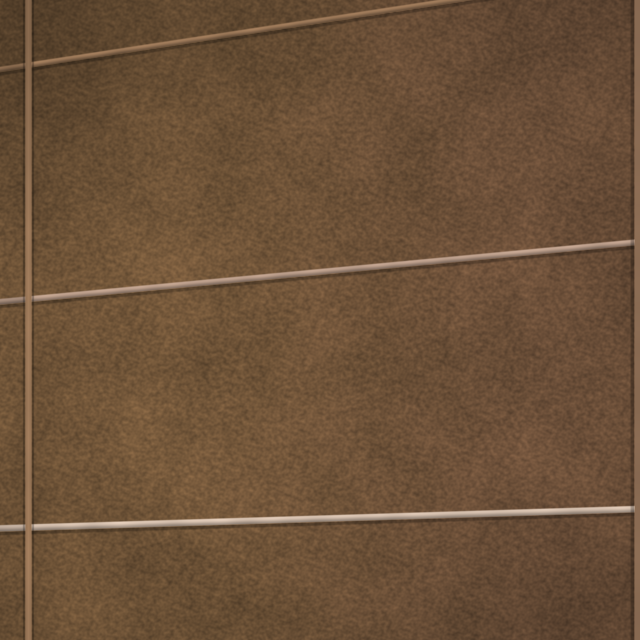
Give the GLSL for this texture, as a Shadertoy shader.

```glsl
const vec3 PANEL_OLIVE = vec3(0.438, 0.330, 0.218);
const vec3 PANEL_RED   = vec3(0.424, 0.311, 0.223);
const vec3 JOINT_TAN   = vec3(0.615, 0.475, 0.350);
const vec3 JOINT_PINK  = vec3(0.740, 0.625, 0.550);
const vec3 JOINT_PALE  = vec3(0.850, 0.765, 0.695);
const vec3 JOINT_EDGE  = vec3(0.540, 0.420, 0.325);

const int   ROW_JOINTS  = 3;
const float LEFT_JOINT  = 0.0445;   // x of the left upright joint
const float RIGHT_JOINT = 0.9965;   // x of the right upright joint
const float HALF_WIDTH  = 0.0050;
// Constant, linear and quadratic terms over the row index
const vec3  ROW_HEIGHT  = vec3(0.1758, 0.3523, 0.0045);
const vec3  ROW_SLOPE   = vec3(0.0303, 0.06565, -0.00225);
const float GRAIN_SCALE  = 130.0;
const float GRAIN_DEPTH  = 0.32;
const float BLOTCH_DEPTH = 0.13;
const float LIGHT_FALL   = 0.38;
const float SHADOW       = 0.26;

vec2 gradientAt(ivec2 cell) {
    uint h = uint(cell.x) * 1597334677u ^ uint(cell.y) * 3812015801u;
    h = (h ^ (h >> 15)) * 2246822519u;
    h = (h ^ (h >> 13)) * 3266489917u;
    float angle = float((h ^ (h >> 16)) & 65535u) / 65536.0 * 6.28319;
    return vec2(cos(angle), sin(angle));
}

float gradientNoise(vec2 p) {
    ivec2 cell = ivec2(floor(p));
    vec2 f = fract(p);
    vec2 u = f * f * f * (f * (f * 6.0 - 15.0) + 10.0);
    float a = dot(gradientAt(cell), f);
    float b = dot(gradientAt(cell + ivec2(1, 0)), f - vec2(1, 0));
    float c = dot(gradientAt(cell + ivec2(0, 1)), f - vec2(0, 1));
    float d = dot(gradientAt(cell + ivec2(1, 1)), f - vec2(1, 1));
    return mix(mix(a, b, u.x), mix(c, d, u.x), u.y);
}

// Coverage of a smooth-edged band centred on zero
float band(float dist, float halfWidth, float pixel) {
    return 1.0 - smoothstep(-pixel, pixel, abs(dist) - halfWidth);
}

// Soft shade that starts at a joint edge and fades away from it
float edgeShade(float dist, float reach) {
    return smoothstep(0.0, 0.3 * HALF_WIDTH, dist) * (1.0 - smoothstep(0.5 * reach, reach, dist));
}

vec3 panelColor(vec2 uv) {
    // Short slanted fibres, finer specks and clumps of several fibres
    vec2 q = mat2(0.93, 0.37, -0.45, 0.95) * uv * GRAIN_SCALE;
    float grain = 0.60 * gradientNoise(q * vec2(0.8, 1.1));
    grain += 0.45 * gradientNoise(q * 1.63 + 31.7);
    grain += 0.24 * gradientNoise(q * 0.30 + 73.1);

    // Broad uneven patches in two sizes
    float patches = gradientNoise(uv * 5.0 + 11.3);
    patches += 0.7 * gradientNoise(uv * 13.0 + 47.9);

    // Light falls off towards the corners, most of all at the upper left
    vec2 offset = (uv - vec2(0.42, 0.45)) * vec2(0.72, 1.0);
    float light = 1.03 - LIGHT_FALL * dot(offset, offset);
    light -= 0.13 * (1.0 - smoothstep(0.0, 0.50, distance(uv, vec2(0.08, 1.0))));
    light -= 0.06 * smoothstep(0.25, 0.0, uv.y) * smoothstep(0.4, 1.0, uv.x);

    vec3 base = mix(PANEL_OLIVE, PANEL_RED, smoothstep(0.25, 0.90, uv.x + 0.12 * patches));
    return base * light * (1.0 + GRAIN_DEPTH * grain + BLOTCH_DEPTH * patches);
}

void mainImage(out vec4 fragColor, in vec2 fragCoord) {
    vec2 uv = fragCoord / iResolution.xy;
    float pixel = 1.0 / min(iResolution.x, iResolution.y);
    vec3 color = panelColor(uv);

    // Slanting row joints: steeper and duller with height
    for (int i = 0; i < ROW_JOINTS; i++) {
        float n = float(i);
        vec3 powers = vec3(1.0, n, n * n);
        float slope = dot(ROW_SLOPE, powers);
        float y = dot(ROW_HEIGHT, powers) + slope * (uv.x - LEFT_JOINT);
        float dist = (uv.y - y) * inversesqrt(1.0 + slope * slope);
        float halfWidth = HALF_WIDTH * (1.0 - 0.10 * n);

        vec3 tint = mix(JOINT_PALE, JOINT_PINK, min(n, 1.0));
        tint = mix(tint, JOINT_TAN, max(n - 1.0, 0.0));
        float profile = smoothstep(-1.0, 0.6, dist / halfWidth);
        float wear = gradientNoise(vec2(uv.x * 24.0, n * 5.3 + 0.4));
        float dim = uv.x < LEFT_JOINT ? 0.88 : 1.0;
        tint *= dim * (mix(0.70, 1.02, profile) + 0.09 * wear);

        color *= 1.0 - SHADOW * edgeShade(-dist - halfWidth, 1.5 * HALF_WIDTH);
        color = mix(color, tint, band(dist, halfWidth, pixel));
    }

    // Left upright joint
    float left = uv.x - LEFT_JOINT;
    float wear = gradientNoise(vec2(3.7, uv.y * 18.0));
    vec3 upright = JOINT_TAN * (1.0 + 0.06 * wear - 0.10 * abs(left) / HALF_WIDTH);
    upright *= mix(1.03, 0.88, smoothstep(0.5, 1.0, uv.y));
    color *= 1.0 - SHADOW * edgeShade(abs(left) - HALF_WIDTH, HALF_WIDTH);
    color = mix(color, upright, band(left, HALF_WIDTH, pixel));

    // Right upright joint with a dark recess before it
    float right = uv.x - RIGHT_JOINT;
    color *= 1.0 - SHADOW * edgeShade(-right - HALF_WIDTH, 1.6 * HALF_WIDTH);
    color = mix(color, JOINT_EDGE * (1.0 + 0.06 * wear), band(right, HALF_WIDTH, pixel));

    fragColor = vec4(clamp(color, 0.0, 1.0), 1.0);
}
```
